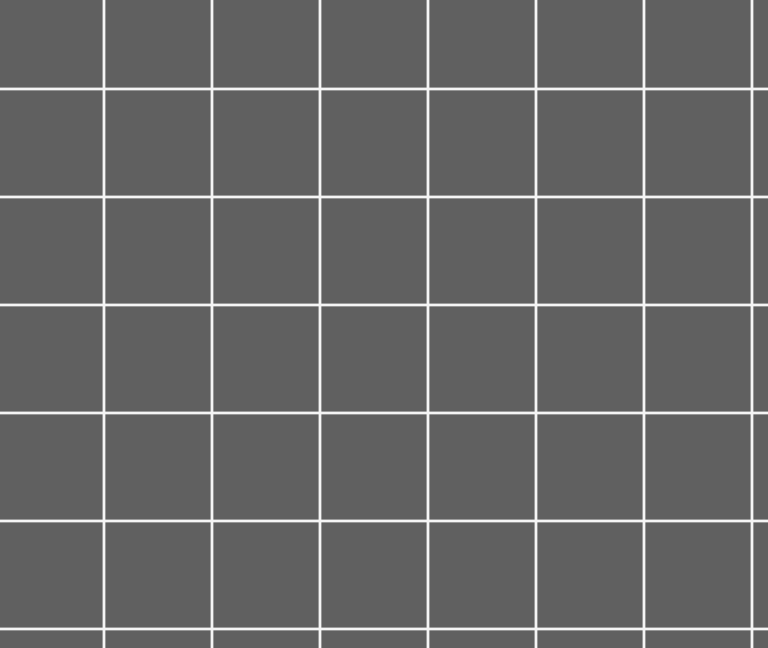
Reproduce this pattern procedurally as a Shadertoy shader.

```glsl
// Square grid of thin off-white lines on a plain mid-grey ground.

const float CELLS_DOWN = 6.0;                     // cells over the canvas height
const vec2  LINE_POS   = vec2(0.9628, 0.1761);    // first line centre, in cells
const float LINE_WIDTH = 0.0256;                  // line thickness, in cells
const vec3  GROUND     = vec3(0.378);
const vec3  LINE       = vec3(0.96);

// Distance from each coordinate to its nearest grid line, in cells
vec2 gridDistance(vec2 p) {
    return abs(fract(p - LINE_POS + 0.5) - 0.5);
}

// Box-filtered coverage of the vertical and horizontal lines
vec2 lineCoverage(vec2 dist, float pixel) {
    vec2 nearEdge = max(dist - 0.5 * pixel, -0.5 * LINE_WIDTH);
    vec2 farEdge  = min(dist + 0.5 * pixel, vec2(0.5 * LINE_WIDTH));
    return clamp((farEdge - nearEdge) / pixel, 0.0, 1.0);
}

void mainImage(out vec4 fragColor, in vec2 fragCoord) {
    float pixel = CELLS_DOWN / iResolution.y;     // one pixel, in cells
    vec2 cover = lineCoverage(gridDistance(fragCoord * pixel), pixel);

    // Union of both line directions, so crossings stay flat
    float ink = 1.0 - (1.0 - cover.x) * (1.0 - cover.y);
    fragColor = vec4(mix(GROUND, LINE, ink), 1.0);
}
```
